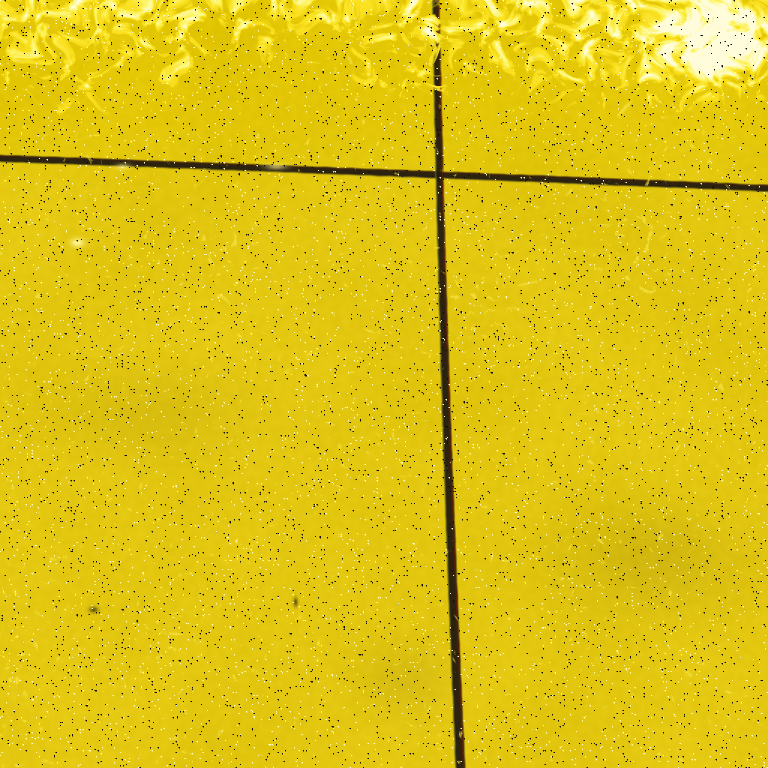
This texture is drawn by a three.js fragment shader. Its source:

```glsl
varying vec2 vUv;

float hash(vec2 p) {
  vec3 q = fract(vec3(p.xyx) * vec3(0.1031, 0.1030, 0.0973));
  q += dot(q, q.yzx + 33.33);
  return fract((q.x + q.y) * q.z);
}

vec2 gradientAt(vec2 cell) {
  float angle = 6.2832 * hash(cell);
  return vec2(cos(angle), sin(angle));
}

// Gradient noise, roughly -0.7 to 0.7
float noise(vec2 p) {
  vec2 i = floor(p);
  vec2 f = fract(p);
  vec2 u = f * f * f * (f * (f * 6.0 - 15.0) + 10.0);
  vec2 e = vec2(1.0, 0.0);
  float low = mix(dot(gradientAt(i), f), dot(gradientAt(i + e), f - e), u.x);
  float high = mix(dot(gradientAt(i + e.yx), f - e.yx),
                   dot(gradientAt(i + e.xx), f - e.xx), u.x);
  return mix(low, high, u.y);
}

float fbm(vec2 p) {
  float sum = 0.0;
  float gain = 0.6;
  for (int i = 0; i < 4; i++) {
    sum += gain * noise(p);
    p = mat2(1.6, 1.2, -1.2, 1.6) * p + 7.3;
    gain *= 0.5;
  }
  return sum;
}

float blob(vec2 p, vec2 center, vec2 radius) {
  vec2 d = (p - center) / radius;
  return exp(-dot(d, d));
}

// How much of the surface is broken up by reflected light
float glareCover(vec2 p) {
  float edge = 0.835 + 0.075 * blob(p, vec2(0.38, p.y), vec2(0.13, 1.0));
  float cover = 0.85 * smoothstep(edge - 0.04, 1.02, p.y);
  cover += 0.28 * blob(p, vec2(0.10, 0.86), vec2(0.07, 0.05));
  cover += 0.30 * blob(p, vec2(0.51, 0.88), vec2(0.07, 0.025));
  cover += 0.25 * blob(p, vec2(0.83, 0.90), vec2(0.18, 0.05));
  return cover + 0.75 * blob(p, vec2(0.93, 0.945), vec2(0.065, 0.06));
}

// Faint scuffed patches on the flat area
float scuffCover(vec2 p) {
  float cover = blob(p, vec2(0.83, 0.69), vec2(0.05, 0.10));
  cover += blob(p, vec2(0.31, 0.67), vec2(0.06, 0.035));
  cover += blob(p, vec2(0.75, 0.25), vec2(0.025, 0.08));
  cover += blob(p, vec2(0.22, 0.18), vec2(0.04, 0.07));
  cover += blob(p, vec2(0.02, 0.12), vec2(0.04, 0.14));
  cover += blob(p, vec2(0.62, 0.60), vec2(0.06, 0.06));
  return min(cover, 1.0);
}

vec3 glareColor(vec3 base, float heat) {
  vec3 color = mix(base, vec3(0.98, 0.88, 0.12), smoothstep(0.0, 0.25, heat));
  color = mix(color, vec3(0.99, 0.96, 0.42), smoothstep(0.25, 0.5, heat));
  return mix(color, vec3(1.0, 0.99, 0.86), smoothstep(0.45, 0.8, heat));
}

// Dark groove with a cool fringe on one side and a warm one on the other
vec3 groove(vec3 color, float d, float halfWidth, float fringe) {
  float soft = 0.0018;
  float cool = smoothstep(0.003, 0.0, abs(d + halfWidth));
  float warm = smoothstep(0.002, 0.0, abs(d - halfWidth * 0.65));
  float core = 1.0 - smoothstep(halfWidth - soft, halfWidth + soft, abs(d));
  color = mix(color, vec3(0.42, 0.43, 0.12), 0.75 * cool * fringe);
  vec3 ink = mix(vec3(0.13, 0.10, 0.06), vec3(0.32, 0.08, 0.03), warm * fringe);
  return mix(color, ink, core * 0.95);
}

// One round grain in each chosen cell
float grain(vec2 p, float density, float seed) {
  vec2 q = p * 512.0;
  float chosen = step(hash(floor(q) + seed), density);
  return chosen * (1.0 - smoothstep(0.35, 0.7, length(fract(q) - 0.5)));
}

void main() {
  vec2 p = vUv;

  // Yellow ground with soft shading
  vec3 color = vec3(0.89, 0.78, 0.06) + 0.035 * fbm(p * 5.0) + 0.02 * noise(p * 90.0);
  color.b -= 0.04 * smoothstep(0.7, 0.9, p.y);
  float shade = blob(p, vec2(0.85, 0.27), vec2(0.11, 0.07));
  shade += 0.8 * blob(p, vec2(0.53, 0.115), vec2(0.06, 0.05));
  shade += 0.6 * blob(p, vec2(0.20, 0.46), vec2(0.12, 0.06));
  color *= 1.0 - 0.08 * shade;

  // Grooves
  float upright = p.x - (0.600 - 0.046 * p.y + 0.014 * p.y * p.y);
  float level = p.y - (0.794 - 0.036 * p.x - 0.003 * p.x * p.x);
  float wobble = 0.0008 * noise(p * 60.0);
  color = groove(color, level, 0.0043 + wobble, 0.35);
  color = groove(color, upright, mix(0.0058, 0.0042, p.y) + wobble, 1.0);

  // Wrinkled glare and scuffs
  vec2 warp = vec2(noise(p * 22.0), noise(p * 22.0 + 19.0));
  float relief = fbm(p * vec2(42.0, 48.0) + 1.6 * warp);
  float heat = 1.5 * (relief - mix(0.42, -0.32, glareCover(p)));
  color = glareColor(color, heat);
  float fleck = fbm(p * 85.0 + 2.0 * warp);
  float scuff = smoothstep(0.20, 0.42, fleck + 0.13 * scuffCover(p) - 0.06);
  color = mix(color, vec3(0.98, 0.91, 0.30), 0.65 * scuff);

  // Isolated marks
  float bead = blob(p, vec2(0.101, 0.684), vec2(0.009, 0.006));
  bead += 0.6 * blob(p, vec2(0.160, 0.783), vec2(0.010, 0.004));
  bead += 0.6 * blob(p, vec2(0.360, 0.783), vec2(0.014, 0.004));
  color = mix(color, vec3(1.0, 0.96, 0.55), min(bead, 1.0));
  float nick = blob(p, vec2(0.122, 0.206), vec2(0.006, 0.004));
  nick += blob(p, vec2(0.385, 0.216), vec2(0.003, 0.006));
  color = mix(color, vec3(0.30, 0.25, 0.05), 0.8 * nick);

  // Scattered dark and light grains
  color = mix(color, vec3(0.06, 0.05, 0.02), grain(p, 0.021, 11.0));
  color = mix(color, vec3(1.0, 0.98, 0.78), grain(p, 0.016, 71.0));
  gl_FragColor = vec4(clamp(color, 0.0, 1.0), 1.0);
}
```
